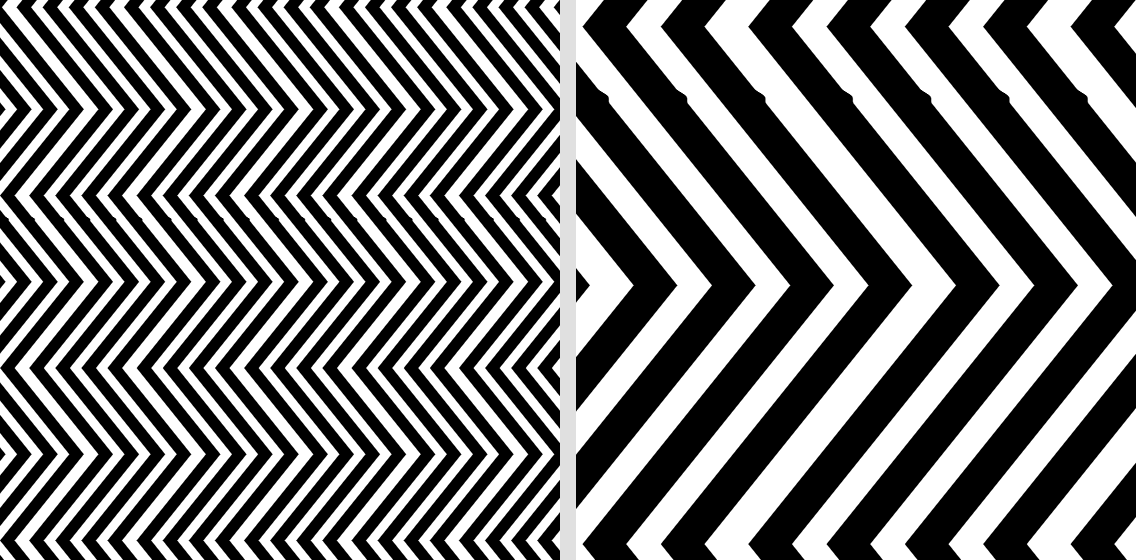
Left, the full canvas; right, a detail of the centre.
A WebGL 1 fragment shader for this pattern:

```glsl
precision highp float;

uniform vec2 u_resolution;

#define GROUP_WIDTH 0.19186   // four bars and their gaps
#define BAR_PITCH 0.0466      // spacing of bars inside a group
#define BAR_WIDTH 0.0260
#define GROUP_START 0.1758    // left edge of a first bar at a right bend
#define SLOPE 0.803           // sideways run per unit of height
#define ZIG_HEIGHT 0.3080     // height of one full zigzag
#define RIGHT_BEND 0.1888     // height of the lowest right bend
#define TOP_BEND 0.9870       // the uppermost left bend sits higher than the rest
#define SEAM_HEIGHT 0.6094
#define NICK_SIZE vec2(0.0025, 0.0045)

// Vertical distance to the right bend on the same arm of the zigzag.
float bendDistance(float y) {
  float lastBend = RIGHT_BEND + 2.0 * ZIG_HEIGHT;
  float regular = abs(mod(y - RIGHT_BEND + 0.5 * ZIG_HEIGHT, ZIG_HEIGHT) - 0.5 * ZIG_HEIGHT);
  float stretched = TOP_BEND - lastBend - abs(y - TOP_BEND);
  return y > lastBend ? stretched : regular;
}

// Horizontal signed distance to the nearest bar, negative inside.
float barDistance(vec2 p) {
  float halfGap = 0.5 * (BAR_PITCH - BAR_WIDTH);
  float x = p.x + SLOPE * bendDistance(p.y) - GROUP_START + halfGap;
  float inGroup = mod(x, GROUP_WIDTH);

  // The last cell of each group keeps the leftover width as a wider gap.
  float bar = min(floor(inGroup / BAR_PITCH), 3.0);
  float fromCentre = inGroup - (bar + 0.5) * BAR_PITCH;

  // Small nicks swell the right edges along the seam.
  float nick = 1.0 - smoothstep(0.0, NICK_SIZE.y, abs(p.y - SEAM_HEIGHT));
  float swell = NICK_SIZE.x * nick * step(0.0, fromCentre);
  return abs(fromCentre) - 0.5 * BAR_WIDTH - swell;
}

void main() {
  vec2 p = gl_FragCoord.xy / u_resolution;

  // Turn the horizontal distance into one across the slanted edge.
  float d = barDistance(p) / sqrt(1.0 + SLOPE * SLOPE);
  float pixel = 1.0 / min(u_resolution.x, u_resolution.y);
  float paper = clamp(d / pixel + 0.5, 0.0, 1.0);
  gl_FragColor = vec4(vec3(paper), 1.0);
}
```
